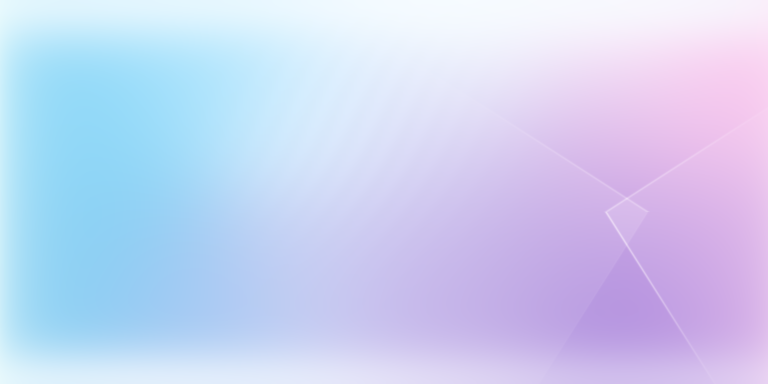
A Shadertoy shader for this background:

```glsl
// Adds one soft colour source to a weighted sum (weight in alpha)
void addGlow(inout vec4 sum, vec2 p, vec2 center, vec3 color) {
    vec2 d = p - center;
    sum += vec4(color, 1.0) * exp(-15.0 * dot(d, d));
}

// Opacity of a translucent wedge opening to +x, with separate rim strengths
float wedge(vec2 q, float upperRim, float lowerRim, float pixel) {
    float upper = dot(q, vec2(0.541, -0.841));
    float lower = dot(q, vec2(0.845, 0.535));
    float d = min(upper, lower);
    float fill = 0.13 * exp(-1.8 * length(q)) * smoothstep(-pixel, pixel, d);
    float rim = upper < lower ? upperRim : lowerRim;
    rim *= exp(-d * d / 8e-6) * smoothstep(0.65, 0.1, length(q));
    return fill + rim;
}

void mainImage(out vec4 fragColor, in vec2 fragCoord) {
    float pixel = 1.0 / iResolution.y;
    vec2 p = fragCoord * pixel;
    float width = iResolution.x * pixel;
    p.x *= 2.0 / width;

    // Blue side
    vec4 sum = vec4(0.0);
    addGlow(sum, p, vec2(0.22, 0.68), vec3(0.54, 0.84, 0.97));
    addGlow(sum, p, vec2(0.22, 0.35), vec3(0.52, 0.81, 0.95));
    addGlow(sum, p, vec2(0.52, 0.80), vec3(0.66, 0.89, 0.99));
    addGlow(sum, p, vec2(0.52, 0.22), vec3(0.64, 0.78, 0.95));

    // Pale middle
    addGlow(sum, p, vec2(0.84, 0.70), vec3(0.88, 0.95, 1.00));
    addGlow(sum, p, vec2(0.82, 0.28), vec3(0.79, 0.81, 0.95));
    addGlow(sum, p, vec2(1.15, 0.57), vec3(0.85, 0.84, 0.96));
    addGlow(sum, p, vec2(1.25, 0.88), vec3(0.95, 0.98, 1.00));

    // Violet and pink side
    addGlow(sum, p, vec2(1.12, 0.25), vec3(0.76, 0.69, 0.91));
    addGlow(sum, p, vec2(1.35, 0.36), vec3(0.73, 0.63, 0.88));
    addGlow(sum, p, vec2(1.64, 0.24), vec3(0.68, 0.55, 0.87));
    addGlow(sum, p, vec2(1.55, 0.62), vec3(0.86, 0.71, 0.91));
    addGlow(sum, p, vec2(1.90, 0.36), vec3(0.84, 0.67, 0.90));
    addGlow(sum, p, vec2(1.88, 0.74), vec3(0.98, 0.78, 0.93));
    addGlow(sum, p, vec2(1.60, 0.95), vec3(0.99, 0.95, 0.99));
    vec3 color = sum.rgb / sum.a;

    // Faint diagonal streaks
    vec2 s = p - vec2(0.95, 0.65);
    color += 0.004 * sin(dot(p, vec2(90.0, -60.0)) + 2.0 * sin(9.0 * p.y))
           * exp(-12.0 * dot(s, s));

    // Pale border haze
    float top = 0.75 * exp(-pow((1.0 - p.y) / 0.12, 2.0));
    float bottom = mix(0.72, 0.42, smoothstep(0.3, 1.6, p.x)) * exp(-pow(p.y / 0.10, 2.0));
    float left = 0.68 * exp(-p.x / 0.075);
    float right = 0.3 * exp(-(2.0 - p.x) / 0.06);
    color = mix(color, vec3(0.97, 0.99, 1.0), top);
    color = mix(color, vec3(0.98, 0.99, 1.0), bottom);
    color = mix(color, vec3(0.93, 0.99, 0.99), left);
    color = mix(color, vec3(1.0, 0.91, 0.97), right);

    // Two mirrored glass facets, overlapping in a small kite
    float facets = wedge(vec2(1.6875 - p.x, p.y - 0.448), 0.22, 0.03, pixel)
                 + wedge(vec2(p.x - 1.578, p.y - 0.448), 0.28, 0.42, pixel);
    color = mix(color, vec3(1.0, 0.97, 1.0), clamp(facets, 0.0, 1.0));

    fragColor = vec4(clamp(color, 0.0, 1.0), 1.0);
}
```
